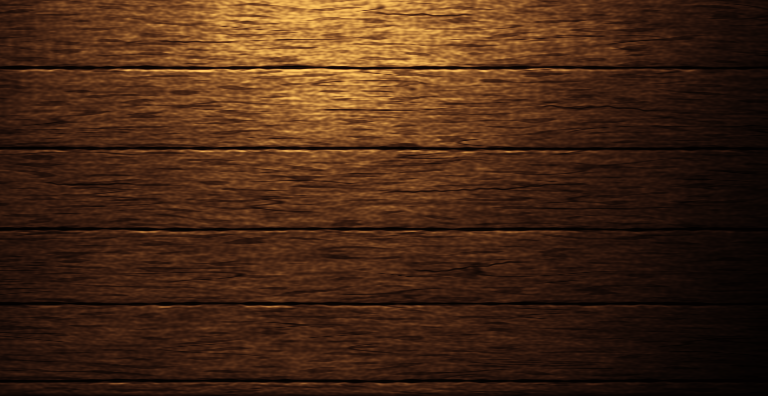
Give the GLSL for this texture, as a WebGL 1 fragment shader.

```glsl
precision highp float;
// Dark horizontal wooden planks under a warm pool of light falling from the top.

uniform vec2 u_resolution;

const float ASPECT = 1.94;                  // scene width over height
const vec2 POOL_CENTER = vec2(0.43, 1.0);
const vec2 POOL_LEFT = vec2(0.22, 0.33);    // falloff radii left of the centre
const vec2 POOL_RIGHT = vec2(0.27, 0.33);   // falloff radii right of the centre
const float POOL_GAIN = 0.54;
const float AMBIENT_LOW = 0.22;
const float AMBIENT_HIGH = 0.37;
const float GRAIN_GAIN = 0.85;
const float PORE_GAIN = 0.38;
const float SEAM_HALF = 0.0034;
const float LIP_OFFSET = 0.0072;
const float LIP_WIDTH = 0.0026;
const float LIP_GAIN = 0.8;
const float CRACK_HALF = 0.0012;

vec2 gradientAt(vec2 cell) {
  float h = fract(sin(dot(cell, vec2(127.1, 311.7))) * 43758.5);
  return vec2(cos(h * 6.2832), sin(h * 6.2832));
}

float noise(vec2 p) {
  vec2 i = floor(p), f = fract(p), e = vec2(1.0, 0.0);
  vec2 w = f * f * f * (f * (f * 6.0 - 15.0) + 10.0);
  float a = dot(gradientAt(i), f);
  float b = dot(gradientAt(i + e.xy), f - e.xy);
  float c = dot(gradientAt(i + e.yx), f - e.yx);
  float d = dot(gradientAt(i + e.xx), f - e.xx);
  return mix(mix(a, b, w.x), mix(c, d, w.x), w.y);
}

// Heights of the gaps between boards, top to bottom.
float seamHeight(int i) {
  if (i == 0) return 0.829;
  if (i == 1) return 0.625;
  if (i == 2) return 0.421;
  if (i == 3) return 0.233;
  return 0.038;
}

// Dark split running from a to b, tapered at both ends.
float crack(vec2 uv, vec2 a, vec2 b) {
  float t = (uv.x - a.x) / (b.x - a.x);
  float y = mix(a.y, b.y, smoothstep(0.0, 1.0, t));
  y += 0.008 * noise(vec2(uv.x * 22.0, a.y * 90.0)) + 0.004 * noise(vec2(uv.x * 70.0, a.y * 50.0));
  float taper = smoothstep(0.0, 0.12, t) * smoothstep(1.0, 0.8, t);
  float soft = 1.0 / u_resolution.y;
  return taper * (1.0 - smoothstep(0.0, CRACK_HALF + soft, abs(uv.y - y)));
}

// x: vertical bend of the grain around a knot, y: darkness of its core.
vec2 knot(vec2 uv, vec2 center, float size) {
  vec2 q = (uv - center) * vec2(ASPECT, 1.0) / size;
  float bend = q.y * size * exp(-dot(q * vec2(0.3, 0.45), q));
  return vec2(-0.7 * bend, exp(-dot(q * vec2(1.2, 9.0), q)));
}

// Long fibres, from broad stains to hair-thin streaks.
float woodGrain(vec2 p) {
  float g = 0.30 * noise(p * vec2(3.0, 9.0)) + 0.28 * noise(p * vec2(4.0, 34.0) + 17.0);
  g += 0.36 * noise(p * vec2(8.0, 80.0) + 41.0);
  g += 0.50 * noise(p * vec2(17.0, 132.0) + 73.0);
  return g + 0.50 * noise(p * vec2(60.0, 170.0) + 9.0);
}

float lightLevel(vec2 uv) {
  float sides = smoothstep(-0.38, 0.35, uv.x) * (1.0 - smoothstep(0.45, 1.05 + 0.17 * uv.y, uv.x));
  float ambient = mix(AMBIENT_LOW, AMBIENT_HIGH, uv.y) * sides + 0.015;
  vec2 q = (uv - POOL_CENTER) / (uv.x < POOL_CENTER.x ? POOL_LEFT : POOL_RIGHT);
  return ambient + POOL_GAIN * exp(-dot(q, q));
}

// Brightness to wood colour: red-brown in the dark, gold in the light.
vec3 woodColor(float v) {
  return v * vec3(1.0, 0.43 + 0.35 * v, 0.27 + 0.11 * v * v);
}

void main() {
  vec2 uv = gl_FragCoord.xy / u_resolution;
  float soft = 0.8 / u_resolution.y;

  // Seams: dark gap, worn lit lip below, soft shade above
  float gap = 0.0, lip = 0.0, shade = 0.0, plank = 0.0;
  for (int i = 0; i < 5; i++) {
    float id = float(i);
    float d = uv.y - seamHeight(i) - 0.003 * noise(vec2(uv.x * 9.0, id * 7.3));
    float chip = noise(vec2(uv.x * 55.0, id * 3.7 + 0.3));
    float width = SEAM_HALF * (1.0 + 0.9 * chip);
    gap = max(gap, 1.0 - smoothstep(width - soft, width + soft, abs(d)));
    float q = (d + LIP_OFFSET + 0.002 * chip) / LIP_WIDTH;
    lip += max(0.6 + 1.2 * noise(vec2(uv.x * 24.0, id * 5.9 + 0.4)) + chip, 0.0) * exp(-q * q);
    shade += step(0.0, d) * exp(-d / 0.010);
    plank += step(d, 0.0);
  }

  // Knots bend the fibres
  vec2 knots = knot(uv, vec2(0.538, 0.775), 0.013) + 0.5 * knot(uv, vec2(0.612, 0.570), 0.022)
             + 0.45 * knot(uv, vec2(0.536, 0.335), 0.026);
  vec2 p = vec2(uv.x * ASPECT + plank * 3.7, uv.y + knots.x + plank * 1.3);
  p.y += 0.018 * noise(p * vec2(2.0, 6.0));
  float grain = woodGrain(p);
  float pores = smoothstep(0.16, 0.34, noise(p * vec2(9.0, 105.0) + 57.0));

  // Small scattered splits, then the long ones
  float ridge = abs(noise(p * vec2(2.6, 42.0) + 5.0));
  float splits = 0.8 * (1.0 - smoothstep(0.0, 0.06, ridge)) * smoothstep(0.08, 0.25, noise(p * vec2(4.0, 17.0) + 31.0));
  splits = max(splits, crack(uv, vec2(0.48, 0.513), vec2(0.80, 0.535)));
  splits = max(splits, crack(uv, vec2(0.69, 0.730), vec2(0.88, 0.725)));
  splits = max(splits, crack(uv, vec2(0.05, 0.537), vec2(0.19, 0.533)));
  splits = max(splits, crack(uv, vec2(0.53, 0.315), vec2(0.70, 0.338)));
  splits = max(splits, crack(uv, vec2(0.20, 0.897), vec2(0.32, 0.894)));
  splits = max(splits, crack(uv, vec2(0.48, 0.966), vec2(0.63, 0.960)));

  // Curved figure across the top right board
  vec2 f = (uv - vec2(0.77, 0.94)) / vec2(0.05, 0.11);
  float figure = sin(uv.x * 190.0 + 14.0 * uv.y + 1.5 * f.y * f.y) * exp(-dot(f, f));

  float level = lightLevel(uv) * exp(GRAIN_GAIN * grain + 0.10 * figure);
  level *= (1.0 + LIP_GAIN * lip) * (1.0 - PORE_GAIN * pores);
  level *= (1.0 - 0.3 * shade) * (1.0 - 0.65 * splits) * (1.0 - 0.6 * min(knots.y, 1.0));
  level *= mix(1.0, 0.1, gap) * mix(0.35, 1.0, smoothstep(0.0, 0.012, uv.y));
  level = min(level, 0.75) + 0.3 * (1.0 - exp(-max(level - 0.75, 0.0) / 0.3));
  gl_FragColor = vec4(woodColor(max(level, 0.012)), 1.0);
}
```
